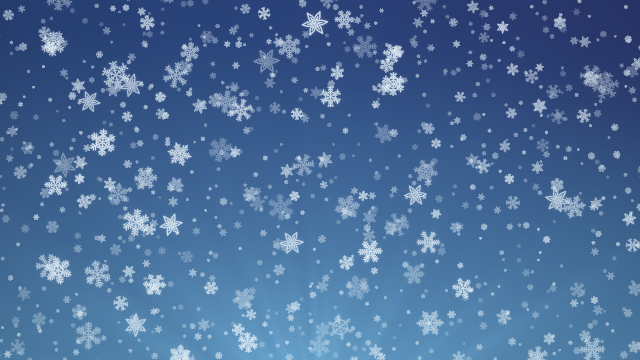
Write a Shadertoy shader that draws this pattern.

```glsl
float hash(vec2 p) {
    return fract(sin(dot(p, vec2(127.1, 311.7))) * 43758.5453);
}

float noise(float x) {
    float i = floor(x);
    return mix(hash(vec2(i, 3.0)), hash(vec2(i + 1.0, 3.0)), smoothstep(0.0, 1.0, x - i));
}

float segment(vec2 p, vec2 a, vec2 b) {
    vec2 ab = b - a;
    return length(p - a - ab * clamp(dot(p - a, ab) / dot(ab, ab), 0.0, 1.0));
}

// Line distance of a unit snowflake, folded into one twelfth
float crystal(vec2 p, vec2 seed) {
    float sector = 1.0471976;
    float angle = abs(mod(atan(p.y, p.x), sector) - 0.5 * sector);
    vec2 q = length(p) * vec2(cos(angle), sin(angle));
    vec2 valley = vec2(0.866, 0.5);
    float style = hash(seed + 5.3);
    float d = segment(q, vec2(0.0), vec2(style < 0.25 ? 0.55 : 0.97, 0.0));

    // Slender petals, or side twigs along the arms
    if (style < 0.25) {
        vec2 shoulder = vec2(0.56, 0.17);
        d = min(d, segment(q, vec2(0.97, 0.0), shoulder));
        d = min(d, segment(q, shoulder, valley * 0.34));
        d = min(d, segment(q, vec2(0.42, 0.0), valley * 0.2));
    } else {
        for (int i = 0; i < 4; i++) {
            float t = 0.24 + 0.17 * float(i) + 0.06 * hash(seed + 7.1);
            float twig = mix(0.1, 0.3, hash(seed + float(i) * 2.7));
            d = min(d, segment(q, vec2(t, 0.0), vec2(t, 0.0) + twig * vec2(0.5, 0.866)));
        }
    }

    // Inner hexagon
    if (style > 0.5) {
        float h = mix(0.3, 0.65, hash(seed + 9.4));
        d = min(d, segment(q, vec2(h, 0.0), valley * h * 0.866));
    }
    return d;
}

// Opacity of one flake with its soft halo
float flake(vec2 p, float radius, vec2 seed) {
    float reach = length(p) / radius;
    if (reach > 1.4) return 0.0;
    float turn = hash(seed + 2.2) * 6.2832;
    p = mat2(cos(turn), sin(turn), -sin(turn), cos(turn)) * p / radius;
    float d = crystal(p, seed);
    float blur = 0.9 / (iResolution.y * radius);
    float line = 1.0 - smoothstep(0.0, 0.055 + blur, d);
    float halo = 0.24 * exp(-d * 8.0) * (1.0 - smoothstep(0.6, 1.4, reach));
    return max(line, halo) * mix(0.35, 1.0, hash(seed + 4.6));
}

// Scattered flakes, one candidate per grid cell
float snowLayer(vec2 p, float cell, float minRadius, float maxRadius, float density, float layer) {
    vec2 base = floor(p / cell);
    float clear = 1.0;
    for (int y = -1; y <= 1; y++) {
        for (int x = -1; x <= 1; x++) {
            vec2 id = base + vec2(x, y);
            vec2 seed = id + layer * 37.3;
            if (hash(seed) > density) continue;
            vec2 center = (id + vec2(hash(seed + 11.7), hash(seed + 23.9))) * cell;
            float radius = mix(minRadius, maxRadius, hash(seed + 31.3));
            clear *= 1.0 - flake(p - center, radius, seed);
        }
    }
    return 1.0 - clear;
}

void mainImage(out vec4 fragColor, in vec2 fragCoord) {
    vec2 p = fragCoord / iResolution.y;
    float aspect = iResolution.x / iResolution.y;
    vec2 mid = vec2(0.5 * aspect, 0.0);

    // Night sky, darker and more violet towards the upper right
    vec3 sky = mix(vec3(0.29, 0.48, 0.65), vec3(0.235, 0.385, 0.575), smoothstep(0.0, 0.5, p.y));
    sky = mix(sky, vec3(0.155, 0.255, 0.47), smoothstep(0.35, 1.0, p.y));
    sky = mix(sky, vec3(0.17, 0.19, 0.41), 0.6 * smoothstep(0.7, 1.4, p.y * p.x / aspect + 0.4));
    sky *= 1.0 - 0.1 * pow(abs(p.x / mid.x - 1.0), 2.0);

    // Light and fanned rays rising from the bottom
    vec2 fromLight = p - mid + vec2(0.0, 0.25);
    float angle = atan(fromLight.x, fromLight.y);
    float rays = 0.6 * noise(angle * 9.0 + 20.0) + 0.4 * noise(angle * 23.0 + 50.0);
    float glow = exp(-3.0 * length(fromLight * vec2(0.75, 1.0)));
    sky += vec3(0.2, 0.27, 0.25) * glow * (0.6 + 0.9 * rays);

    // Snow from fine grains to large crystals
    vec3 snow = vec3(0.88, 0.93, 0.96);
    vec3 color = mix(sky, snow, 0.65 * snowLayer(p, 0.042, 0.003, 0.006, 0.5, 1.0));
    color = mix(color, snow, 0.7 * snowLayer(p, 0.055, 0.007, 0.011, 0.42, 2.0));
    color = mix(color, snow, 0.82 * snowLayer(p, 0.09, 0.013, 0.021, 0.5, 3.0));
    color = mix(color, snow, 0.95 * snowLayer(p, 0.13, 0.025, 0.038, 0.55, 4.0));
    fragColor = vec4(color, 1.0);
}
```
